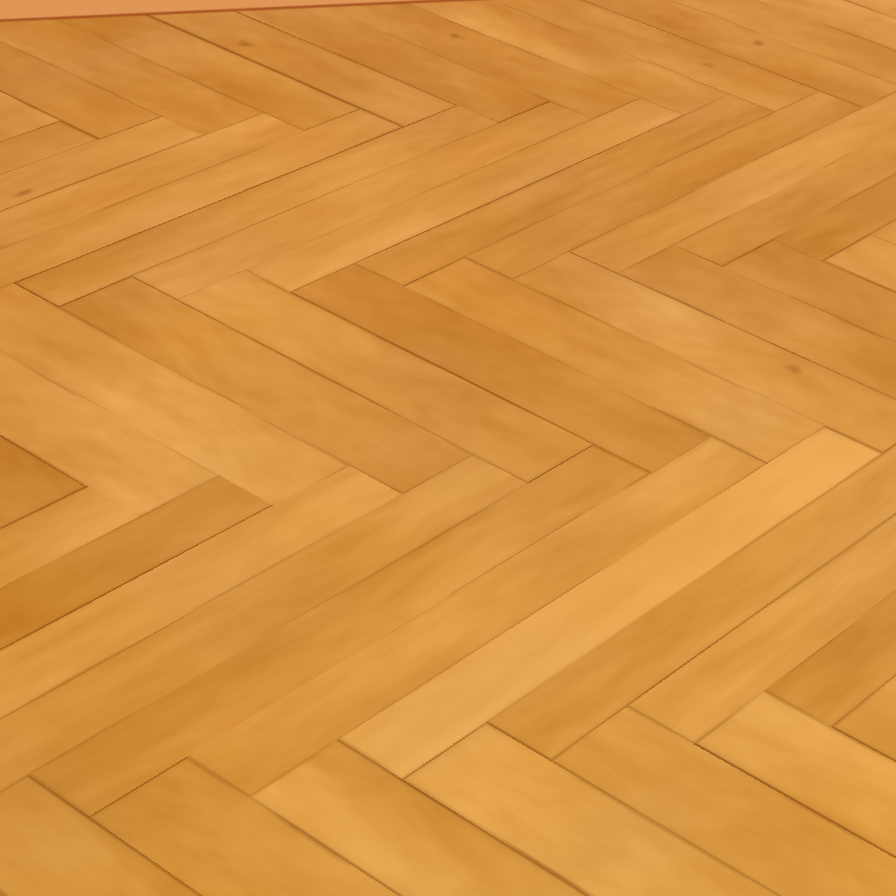
Give the GLSL for this texture, as a Shadertoy shader.

```glsl
// Worn honey-coloured herringbone parquet seen in perspective, with a skirting line at the top left.
#define BOARD_LENGTH 7.0                  // board length in board widths
#define ORIGIN  vec2(0.3970, 0.2940)      // anchor corner, measured from the top left
#define RIGHT   vec2(0.1276, -0.0032)     // one repeat across
#define DOWN    vec2(-0.0352, 0.0452)     // one board width down
#define HORIZON vec2(0.0131, -0.0396)     // perspective foreshortening
#define PALE_BOARD vec2(8.0, -5.0)        // the one freshly replaced board
#define SEAM_WIDTH 0.026
#define DARK_WOOD  vec3(0.745, 0.470, 0.155)
#define LIGHT_WOOD vec3(0.920, 0.660, 0.340)
#define SEAM_COLOR vec3(0.480, 0.260, 0.060)
#define WALL_COLOR vec3(0.880, 0.590, 0.340)

float hash(vec2 p) {
    return fract(sin(dot(p, vec2(127.1, 311.7))) * 43758.5453);
}

float noise(vec2 p) {
    vec2 i = floor(p), f = fract(p);
    f = f * f * (3.0 - 2.0 * f);
    return mix(mix(hash(i), hash(i + vec2(1, 0)), f.x),
               mix(hash(i + vec2(0, 1)), hash(i + vec2(1, 1)), f.x), f.y);
}

// Inverts the perspective: canvas point to floor axes, in board widths
vec2 floorPoint(vec2 p) {
    mat2 axes = mat2(RIGHT - HORIZON.x * p, DOWN - HORIZON.y * p);
    vec2 q = inverse(axes) * (p - ORIGIN);
    return vec2(q.x + q.y, q.x - q.y + 1.0);
}

// Returns the position on the board (along, across) and the board's corner as id
vec4 herringbone(vec2 q) {
    vec2 cell = floor(q), f = q - cell;
    float slot = mod(cell.x - cell.y, 2.0 * BOARD_LENGTH);
    if (slot < BOARD_LENGTH)
        return vec4(slot + f.x, f.y, cell.x - slot, cell.y);
    float offset = 2.0 * BOARD_LENGTH - 1.0 - slot;
    return vec4(offset + f.y, f.x, cell.x, cell.y - offset);
}

// Wood tone from 0 (dark) to 1 (light): board tint, tilt, blotches, streaks and fibres
float woodTone(vec2 b, vec2 id) {
    vec2 seed = 37.0 * vec2(hash(id + 3.1), hash(id + 8.7));
    float grain = b.y + 0.35 * noise(b * vec2(0.7, 1.5) + seed);
    float tone = mix(0.33, 0.70, hash(id));
    tone += 0.22 * (hash(id + 9.4) - 0.5) * (2.0 * b.y - 1.0);
    tone += 0.34 * (noise(b * vec2(0.55, 1.2) + seed + 11.0) - 0.5);
    tone += 0.20 * (noise(vec2(b.x * 1.1, grain * 4.5) + seed) - 0.5);
    tone += 0.12 * (noise(b * vec2(3.5, 6.0) + seed + 5.0) - 0.5);
    tone += 0.09 * (noise(vec2(b.x * 4.0, grain * 17.0) + seed) - 0.5);
    return tone;
}

// Small faint knot on a few of the boards
float knot(vec2 b, vec2 id) {
    vec2 center = vec2(mix(1.0, BOARD_LENGTH - 1.0, hash(id + 5.3)), mix(0.25, 0.75, hash(id + 6.9)));
    float r = length((b - center) * vec2(0.6, 1.0)) + 0.08 * (noise(b * 9.0) - 0.5);
    return step(0.8, hash(id + 2.2)) * (1.0 - smoothstep(0.0, 0.13, r));
}

// One joint: a few are open and dark, most are worn to broken traces
float seam(float dist, float along, vec2 seed, float blur) {
    float opened = smoothstep(0.45, 1.0, hash(seed));
    float wear = noise(vec2(along * 1.1, 0.0) + seed * 5.7);
    float strength = mix(0.34 * smoothstep(0.25, 0.75, wear), 0.55 + 0.45 * wear, opened);
    float line = 1.0 - smoothstep(SEAM_WIDTH - blur, SEAM_WIDTH + blur, dist);
    float grime = 0.14 * (1.0 - smoothstep(0.0, 0.12, dist));
    return strength * max(line, grime);
}

void mainImage(out vec4 fragColor, in vec2 fragCoord) {
    vec2 p = fragCoord / iResolution.xy;
    p.y = 1.0 - p.y;
    vec2 q = floorPoint(p);
    float blur = max(0.02, 0.7 * max(length(dFdx(q)), length(dFdy(q))));

    vec4 board = herringbone(q);
    vec2 b = board.xy, id = board.zw;

    // Wood, with a soft sheen and a drifting hue over the floor
    float tone = woodTone(b, id);
    float pale = 1.0 - step(0.5, distance(id, PALE_BOARD));
    tone = mix(tone, 0.88 + 0.6 * (tone - 0.5), pale);
    tone += 0.26 * (noise(p * 3.5 + 4.0) - 0.5) + 0.03;
    vec3 color = mix(DARK_WOOD, LIGHT_WOOD, clamp(tone, 0.0, 1.1));
    color += vec3(0.004, -0.008, 0.035) * (0.5 - p.y);
    color += vec3(0.008, -0.005, -0.035) * (noise(q * 0.7 + 20.0) - 0.5);
    color = mix(color, SEAM_COLOR, 0.35 * knot(b, id));

    // Joints on the two long sides and the two ends
    float joint = seam(b.y, b.x, id + 1.3, blur);
    joint = max(joint, seam(1.0 - b.y, b.x, id + 2.6, blur));
    joint = max(joint, seam(b.x, b.y, id + 3.9, blur));
    joint = max(joint, seam(BOARD_LENGTH - b.x, b.y, id + 5.2, blur));
    color = mix(color, SEAM_COLOR, 0.75 * joint);

    // Skirting and its shadow line
    float wall = p.y - 0.023 + 0.045 * p.x;
    float soft = max(0.0015, 0.7 / iResolution.y);
    color = mix(color, WALL_COLOR, 1.0 - smoothstep(-soft, soft, wall));
    color = mix(color, vec3(0.62, 0.28, 0.10), 0.8 * (1.0 - smoothstep(0.0, 2.0 * soft, abs(wall))));

    fragColor = vec4(clamp(color, 0.0, 1.0), 1.0);
}
```
